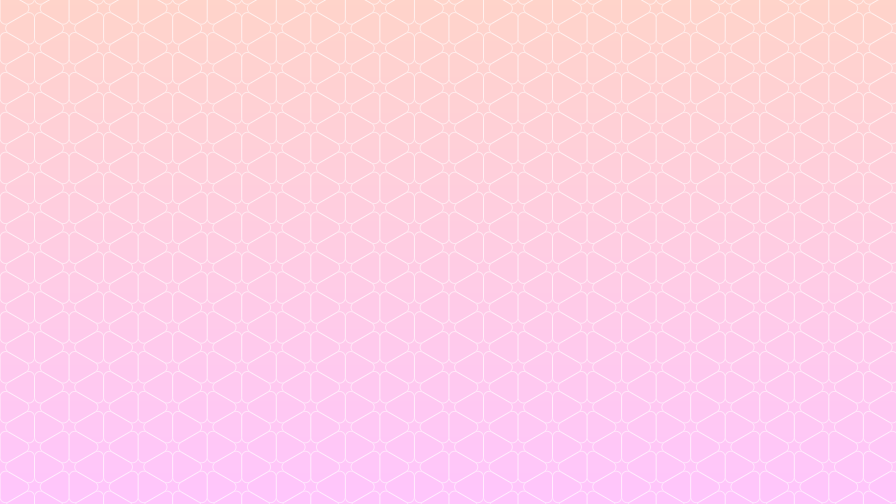
Give the GLSL for this pattern, as a Shadertoy shader.

```glsl
// Fine white lattice of rounded triangles over a vertical peach-to-lilac gradient.
// Skewed coordinates give the distances to the three sides of each triangle;
// rounding the corners leaves a small six-pointed star at every lattice vertex.

const float COLUMN_WIDTH  = 0.06852;            // triangle height, in canvas heights
const vec2  LATTICE_ORIGIN = vec2(0.0, -0.0057); // one vertex, in canvas heights
const float CORNER_RADIUS = 0.165;              // in column widths
const float LINE_WIDTH    = 0.027;              // in column widths
const float EDGE_OPACITY  = 0.72;               // straight sides
const float ARC_OPACITY   = 0.56;               // rounded corners
const vec3  TOP_COLOR     = vec3(1.0, 0.83, 0.79);
const vec3  BOTTOM_COLOR  = vec3(1.0, 0.775, 0.99);
const vec3  LINE_COLOR    = vec3(1.0);

// Distances to the three sides of the unit-height triangle containing p.
vec3 triangleSides(vec2 p) {
    vec2 f = fract(vec2(p.x, 0.5 * p.x + 0.8660254 * p.y));
    return f.y > f.x ? vec3(f.x, 1.0 - f.y, f.y - f.x)
                     : vec3(f.y, 1.0 - f.x, f.x - f.y);
}

// x: signed distance to the rounded outline, y: positive beside a corner arc.
vec2 roundedTriangle(vec3 sides) {
    float nearest = min(sides.x, min(sides.y, sides.z));
    float farthest = max(sides.x, max(sides.y, sides.z));
    float middle = 1.0 - nearest - farthest;
    float u = nearest - CORNER_RADIUS;
    float v = middle - CORNER_RADIUS;
    float corner = -(v + 0.5 * u);
    float toCenter = sqrt((u * u + v * v + u * v) * 4.0 / 3.0);
    return vec2(corner > 0.0 ? CORNER_RADIUS - toCenter : nearest, corner);
}

// Share of a pixel covered by a line, also valid below one pixel in width.
float lineCoverage(float dist, float pixel) {
    float halfWidth = 0.5 * LINE_WIDTH;
    float overlap = min(dist + 0.5 * pixel, halfWidth)
                  - max(dist - 0.5 * pixel, -halfWidth);
    return clamp(overlap / pixel, 0.0, 1.0);
}

void mainImage(out vec4 fragColor, in vec2 fragCoord) {
    vec2 uv = fragCoord / iResolution.y;
    vec2 p = (uv - LATTICE_ORIGIN) / COLUMN_WIDTH;
    float pixel = 1.0 / (iResolution.y * COLUMN_WIDTH);

    // Background
    vec3 color = mix(BOTTOM_COLOR, TOP_COLOR, uv.y);

    // Lattice lines, softer around the stars
    vec2 outline = roundedTriangle(triangleSides(p));
    float opacity = mix(EDGE_OPACITY, ARC_OPACITY, smoothstep(-0.03, 0.03, outline.y));
    color = mix(color, LINE_COLOR, opacity * lineCoverage(abs(outline.x), pixel));

    fragColor = vec4(color, 1.0);
}
```
